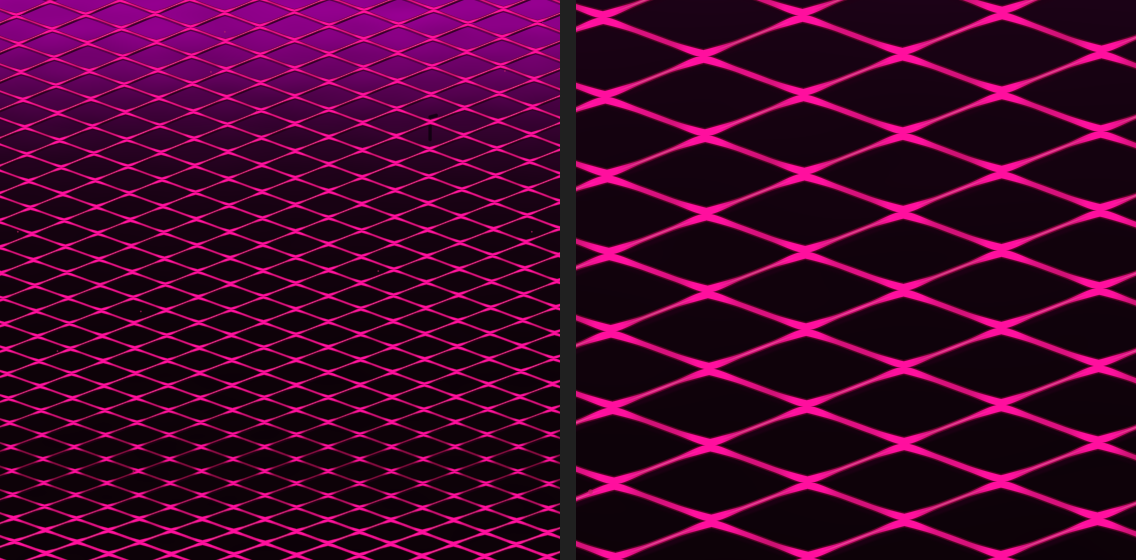
Left: the whole. Right: its middle third, enlarged.
Write a WebGL 1 fragment shader that draws this texture.

```glsl
precision highp float;
uniform vec2 u_resolution;

vec2 hash2(vec2 p) {
  p = vec2(dot(p, vec2(127.1, 311.7)), dot(p, vec2(269.5, 183.3)));
  return fract(sin(p) * 43758.5);
}

float gradDot(vec2 cell, vec2 corner, vec2 f) {
  return dot(hash2(cell + corner) * 2.0 - 1.0, f - corner);
}

float gradientNoise(vec2 p) {
  vec2 i = floor(p), f = fract(p);
  vec2 k = f * f * f * (f * (f * 6.0 - 15.0) + 10.0);
  return mix(mix(gradDot(i, vec2(0, 0), f), gradDot(i, vec2(1, 0), f), k.x),
             mix(gradDot(i, vec2(0, 1), f), gradDot(i, vec2(1, 1), f), k.x), k.y);
}

float cover(float d, float halfWidth, float soft) {
  return 1.0 - smoothstep(halfWidth - soft, halfWidth + soft, d);
}

float segmentDist(vec2 p, vec2 a, vec2 b) {
  vec2 ab = b - a;
  return length(p - a - ab * clamp(dot(p - a, ab) / dot(ab, ab), 0.0, 1.0));
}

// Soft tent: x is the height between node rows, y its slope
vec2 strandCurve(float t) {
  float a = sqrt(t * t + 0.02), b = sqrt((1.0 - t) * (1.0 - t) + 0.02);
  return vec2(0.5 + 0.5 * (a - b), 0.5 * (t / a + (1.0 - t) / b));
}

void main() {
  vec2 uv = gl_FragCoord.xy / u_resolution;
  vec2 p = vec2(uv.x, 1.0 - uv.y);
  float soft = 0.75 / u_resolution.y;

  // Mesh space: cells shrink and rows tilt toward the bottom
  float period = 0.1247 - 0.0195 * p.y + 0.0066 * p.y * p.y;
  float y = p.y + (p.x - 0.09) * (0.014 - 0.0212 * p.y * p.y);
  float u = (p.x - 0.565) / period + 3.815;
  float row = 2.0 * (y - 0.0013) * (19.43 + 2.383 * (y + 0.0013));
  float strand = floor(row);

  // Distance to the zigzag strand of this row
  float w = fract(u - 0.5 * strand + 0.5) - 0.5;
  float t = 2.0 * abs(w);
  vec2 curve = strandCurve(t);
  float slope = length(vec2(2.0 * curve.y / period, 38.86 + 9.53 * y));
  float signedDist = (row - strand - curve.x) / slope;
  float d = abs(signedDist);

  float node = 1.0 - smoothstep(0.04, 0.36, min(t, 1.0 - t));
  float falling = 0.5 + 0.5 * sin(6.28318 * w);
  float wear = gradientNoise(p * vec2(31.0, 57.0));
  float dimBand = exp(-pow(abs(p.y - 0.83) / 0.075, 2.0));
  float nearEdge = smoothstep(0.88, 0.97, p.y);

  // Backlight fading downward
  float glow = exp(-pow((p.y + 0.012 * gradientNoise(p * 5.0)) / 0.195, 2.0));
  vec3 color = mix(vec3(0.085, 0.008, 0.065), vec3(0.05, 0.006, 0.032),
                   smoothstep(0.25, 0.7, p.y));
  color = mix(color, vec3(0.57, 0.0, 0.55), glow);
  color *= 1.0 + 0.12 * gradientNoise(p * vec2(9.0, 26.0));

  // Dark scratch and hook on the backing
  float scratch = min(segmentDist(p, vec2(0.768, 0.214), vec2(0.768, 0.249)),
                      segmentDist(p, vec2(0.768, 0.209), vec2(0.779, 0.206)));
  color = mix(color, vec3(0.04, 0.0, 0.04), 0.8 * cover(scratch, 0.003, 0.0015));

  // Shadow below the metal, strongest on rising strands
  float shadow = cover(abs(signedDist - 0.0022), 0.0024, 0.0012);
  color = mix(color, vec3(0.12, 0.0, 0.08), shadow * mix(0.8, 0.35, falling));

  // Metal strand: dark red rim, pink core, hot joints
  float halfWidth = mix(mix(0.0011, 0.0015, falling), 0.0022, node)
                  + 0.0005 * nearEdge - 0.0003 * dimBand + 0.0003 * wear;
  float lit = clamp(0.3 + 0.75 * node + 0.25 * falling + 0.5 * wear
                    + 0.25 * nearEdge - 0.2 * t * (1.0 - node), 0.0, 1.0);
  vec3 core = mix(vec3(0.73, 0.07, 0.39), vec3(1.0, 0.06, 0.62), lit);
  core = mix(core, vec3(0.39, 0.04, 0.16), 0.75 * dimBand * (1.0 - node));
  core += vec3(0.1, 0.22, 0.12) * cover(d, 0.0004, soft)
        * (1.0 - falling) * (1.0 - node) * (1.0 - dimBand);
  color = mix(color, vec3(0.36, 0.02, 0.15), 0.8 * cover(d, halfWidth + 0.0008, soft));
  color = mix(color, core, cover(d, halfWidth, soft));

  // Sparse dust specks
  vec2 cell = floor(p * 14.0);
  vec2 rnd = hash2(cell + 7.0);
  float speck = length(fract(p * 14.0) - 0.2 - 0.6 * rnd.yx) / 14.0;
  color = mix(color, vec3(0.75, 0.15, 0.4),
              0.7 * step(0.94, rnd.x) * cover(speck, 0.0014, soft));

  gl_FragColor = vec4(clamp(color, 0.0, 1.0), 1.0);
}
```
